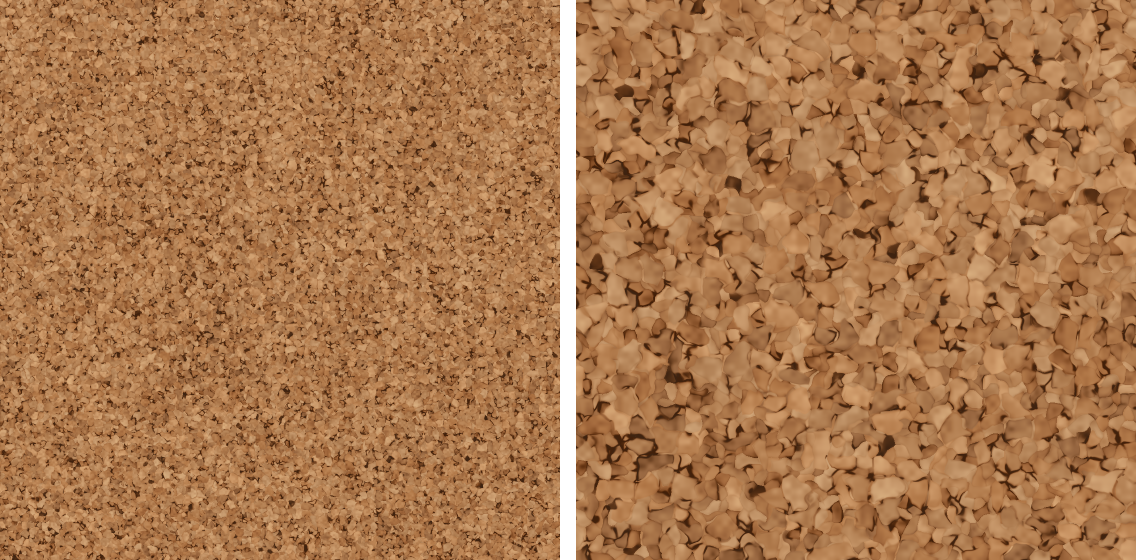
Left: the whole. Right: its middle third, enlarged.
Write a Shadertoy shader that draws this texture.

```glsl
// Cork board: pressed chips in tan and brown with small dark crevices.
// Two warped Voronoi layers (coarse chips over fine crumbs) give each chip
// a tone, and a colour ramp turns the tones into cork colours.

const float COARSE_CHIPS = 76.0;    // chips across the canvas
const float FINE_CHIPS   = 132.0;   // crumbs across the canvas
const float COARSE_SHARE = 0.58;    // share of coarse cells that hold a chip
const float CHIP_JITTER  = 0.9;
const float CHIP_STRETCH = 0.42;    // strongest elongation, as log ratio
const float WARP_SCALE   = 170.0;
const float WARP_AMOUNT  = 0.0042;
const float PORE_SCALE   = 270.0;   // fine grain inside the chips
const float PORE_DEPTH   = 0.42;
const float EDGE_SHADE   = 0.17;    // soft shading along every border
const float CREVICE_SCALE = 165.0;
const float CREVICE_SIZE  = 0.36;
const float CREVICE_DEPTH = 0.95;
const float MOTTLE_DEPTH = 0.10;    // broad light and dark areas
const int   SAMPLES      = 2;       // antialiasing grid per side

const vec3 CREVICE = vec3(0.25, 0.13, 0.05);
const vec3 BARK    = vec3(0.37, 0.20, 0.08);
const vec3 BROWN   = vec3(0.52, 0.32, 0.17);
const vec3 RUSSET  = vec3(0.61, 0.40, 0.24);
const vec3 TAN     = vec3(0.68, 0.47, 0.29);
const vec3 HONEY   = vec3(0.73, 0.53, 0.35);
const vec3 CREAM   = vec3(0.79, 0.60, 0.42);
const vec3 PALE    = vec3(0.85, 0.68, 0.49);

float hash(vec2 p) {
    return fract(sin(dot(p, vec2(127.1, 311.7))) * 43758.5453);
}

vec2 hash2(vec2 p) {
    return vec2(hash(p), hash(p + 57.3));
}

float noise(vec2 p) {
    vec2 i = floor(p), f = fract(p);
    f = f * f * (3.0 - 2.0 * f);
    return mix(mix(hash(i), hash(i + vec2(1, 0)), f.x),
               mix(hash(i + vec2(0, 1)), hash(i + vec2(1, 1)), f.x), f.y);
}

// Nearest stretched cell: x = distance gap to its border, y = cell id,
// zw = position within the cell.
vec4 chips(vec2 p) {
    vec2 base = floor(p);
    float nearest = 9.0, second = 9.0, id = 0.0;
    vec2 local = vec2(0.0);
    for (int y = -1; y <= 1; y++)
    for (int x = -1; x <= 1; x++) {
        vec2 cell = base + vec2(x, y);
        vec2 offset = p - cell - 0.5 - CHIP_JITTER * (hash2(cell) - 0.5);
        float angle = 6.2832 * hash(cell + 13.7);
        float stretch = exp(CHIP_STRETCH * hash(cell + 29.1));
        float c = cos(angle), s = sin(angle);
        vec2 q = mat2(c, -s, s, c) * offset * vec2(stretch, 1.0 / stretch);
        // Blend of round and box distance makes angular chips
        float d = mix(length(q), max(abs(q.x), abs(q.y)), 0.45);
        if (d < nearest) {
            second = nearest;
            nearest = d;
            id = hash(cell + 71.9);
            local = q;
        } else second = min(second, d);
    }
    return vec4(second - nearest, id, local);
}

float ramp(float low, float high, float t) {
    return clamp((t - low) / (high - low), 0.0, 1.0);
}

// Stops sit at the middle of each colour's share of the area
vec3 corkColor(float t) {
    vec3 color = mix(CREVICE, BARK, ramp(-0.40, -0.12, t));
    color = mix(color, BROWN, ramp(-0.12, 0.04, t));
    color = mix(color, RUSSET, ramp(0.04, 0.20, t));
    color = mix(color, TAN, ramp(0.20, 0.43, t));
    color = mix(color, HONEY, ramp(0.43, 0.69, t));
    color = mix(color, CREAM, ramp(0.69, 0.94, t));
    return mix(color, PALE, ramp(0.94, 1.25, t));
}

vec3 cork(vec2 uv) {
    vec2 warp = vec2(noise(uv * WARP_SCALE), noise(uv * WARP_SCALE + 41.0)) - 0.5;
    vec2 p = uv + WARP_AMOUNT * warp;
    vec4 crumb = chips(p * FINE_CHIPS + 19.0);
    vec4 chip = chips(p * COARSE_CHIPS);

    // Coarse chips lie over the crumbs
    float cover = step(chip.y, COARSE_SHARE) * smoothstep(0.03, 0.16, chip.x);
    float chipTone = 0.24 + 0.76 * chip.y / COARSE_SHARE + 0.20 * chip.z;
    float crumbTone = 0.12 + 0.82 * crumb.y + 0.20 * crumb.z;
    float tone = mix(crumbTone, chipTone, cover);

    // Pores and broad mottling
    tone += PORE_DEPTH * (noise(uv * PORE_SCALE) - 0.5);
    tone += MOTTLE_DEPTH * (noise(uv * 11.0) + noise(uv * 31.0) - 1.0);

    // Every border is softly shaded, crevices open along some of them
    float border = mix(crumb.x, chip.x, cover);
    float gate = smoothstep(0.55, 0.90, noise(uv * CREVICE_SCALE + 7.0));
    float crevice = gate * (1.0 - smoothstep(0.0, CREVICE_SIZE, border));
    float speck = (1.0 - cover) * step(crumb.y, 0.035) * smoothstep(0.02, 0.25, crumb.x);
    tone -= EDGE_SHADE * (1.0 - smoothstep(0.0, 0.30, border));
    tone -= CREVICE_DEPTH * crevice + 0.28 * speck;

    // Slight shift between reddish and yellowish chips
    float hue = fract(17.0 * mix(crumb.y, chip.y, step(0.5, cover))) - 0.5;
    return corkColor(tone) + hue * vec3(0.02, -0.015, -0.035);
}

void mainImage(out vec4 fragColor, in vec2 fragCoord) {
    vec3 sum = vec3(0.0);
    for (int j = 0; j < SAMPLES; j++)
    for (int i = 0; i < SAMPLES; i++) {
        vec2 shift = (vec2(i, j) + 0.5) / float(SAMPLES) - 0.5;
        sum += cork((fragCoord + shift) / iResolution.y);
    }
    fragColor = vec4(sum / float(SAMPLES * SAMPLES), 1.0);
}
```
